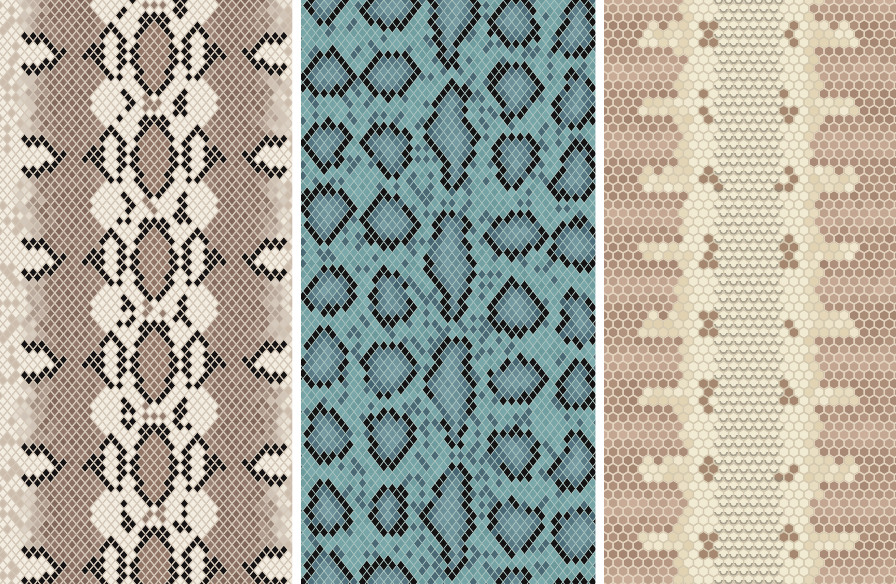
Reproduce this pattern procedurally as a Shadertoy shader.

```glsl
const vec3 CREAM = vec3(.95, .93, .88);
const vec3 BLACK = vec3(.08, .07, .07);

float hash(vec2 p) {
    p = fract(p * vec2(.1031, .1137) + .37);
    p += dot(p, p.yx + 33.3);
    return fract((p.x + p.y) * p.x * 7.3);
}

// Diamond scales: returns the centre, edge is the distance to the border
vec2 diamondScale(vec2 p, vec2 size, out float edge) {
    vec2 u = p / size;
    vec2 diag = vec2(u.x + u.y, u.x - u.y);
    vec2 id = floor(diag);
    vec2 f = abs(fract(diag) - .5);
    edge = (.5 - max(f.x, f.y)) / length(1. / size);
    return .5 * vec2(id.x + id.y + 1., id.x - id.y) * size;
}

// Hexagonal scales from two interleaved grids
vec2 hexScale(vec2 p, vec2 size, out float edge) {
    vec2 a = floor(p / size + .5) * size;
    vec2 b = (floor(p / size) + .5) * size;
    float da = dot(p - a, p - a), db = dot(p - b, p - b);
    vec2 c = da < db ? a : b;
    edge = min(abs(da - db) / (2. * length(a - b)), .5 * size.x - abs(p.x - c.x));
    return c;
}

float ellipseDistance(vec2 q, vec2 r) {
    q += 1e-4;
    float k = length(q / r);
    return k * (k - 1.) / length(q / (r * r));
}

// Brown skin: a chain of rosettes with tongues reaching in from the sides
vec3 rosetteSkin(vec2 p, float px) {
    float edge;
    vec2 c = diamondScale(p, vec2(.074, .088), edge);
    float d = abs(c.x), y = abs(mod(c.y - .02, .88) - .44);
    float n = hash(c * 91.);

    float fade = smoothstep(.85, 1.2, d + .12 * (n - .5));
    vec3 col = mix(vec3(.54, .44, .39) + .07 * (n - .5), CREAM, fade);
    col = mix(col, vec3(.72, .63, .57), .7 * smoothstep(.55, .4, d));

    // Cream ground and speckled waist between rosettes
    if (d < .43 - .1 * cos(y * 7.1)) col = CREAM;
    if (y > .3 && abs(d - .2 - .5 * (.44 - y)) < .05 && n > .25) col = BLACK;
    if (y > .35 && d < .11) col = n > .45 ? vec3(.58, .49, .43) : CREAM;

    // Pointed dark flank, pale side oval, central eye
    if (d > .4 && y < (.66 - d) * .6) col = BLACK;
    float oval = ellipseDistance(vec2(d - .36, y), vec2(.12, .25));
    if (oval < 0.) col = oval < -.06 ? CREAM : BLACK;
    float eye = ellipseDistance(vec2(d, y), vec2(.19, .36));
    if (eye < .035) col = CREAM;
    if (eye < 0.) col = eye < -.065 ? vec3(.57, .46, .4) : BLACK;

    // Side tongue with a dotted outline
    float tongue = y - min((d - .8) * .75, .12);
    if (d > .72 && tongue < .05) col = tongue < -.03 || d > 1.12 ? CREAM : BLACK;
    if (d > 1.12 && n > .72) col = vec3(.8, .74, .68);

    return mix(vec3(.83, .78, .72), col, smoothstep(.006 - px * .5, .006 + px * .5, edge));
}

// Distance to the nearest blotch; the middle column is long and tapered
float blotchDistance(vec2 p) {
    float nearest = 1e3;
    for (int k = -2; k <= 2; k++) {
        bool middle = k == 0;
        float spacing = middle ? 1.09 : .62;
        float start = .1 + .06 * float(k);
        float row = floor((p.y - start) / spacing + .5);
        float h = hash(vec2(row * 3.7, float(k) * 5.3 + 11.));
        vec2 q = p - vec2(float(k) * .54, start + row * spacing);
        q.x += .03 * sin(q.y * 8. + h * 6.3);
        vec2 r = middle ? vec2(.185 - .12 * q.y + .035 * cos(q.y * 12.), .48)
                        : vec2(.2 + .05 * sin(q.y * 9. + h * 20.), .2 + .06 * h);
        if (!middle) q += .06 * (vec2(h, fract(h * 7.)) - .5);
        nearest = min(nearest, ellipseDistance(q, max(r, .06)));
    }
    return nearest;
}

// Teal skin: dark rings around blue blotches
vec3 blotchSkin(vec2 p, float px) {
    float edge;
    vec2 c = diamondScale(p, vec2(.073, .094), edge);
    float n = hash(c * 83.);
    float d = blotchDistance(c);
    vec3 col = vec3(.46, .64, .65) + .08 * (n - .5);
    if (d > .03 && n > .8 - .15 * smoothstep(.5, .2, abs(c.x))) col = vec3(.29, .41, .46);
    if (d < 0.) col = mix(vec3(.3, .42, .47), vec3(.44, .58, .61), smoothstep(.06, .17, -d)) + .06 * (n - .5);
    if (abs(d + .025) < .033 && n > .08) col = BLACK;
    return mix(vec3(.66, .76, .74), col, smoothstep(.004 - px * .5, .004 + px * .5, edge));
}

// Tan skin: pale spine with fingers spreading into the sides
vec3 spineSkin(vec2 p, float px) {
    float edge;
    vec2 c = hexScale(p, vec2(.086, .146), edge);
    float n = hash(c * 77.);
    float d = abs(c.x), y = abs(mod(c.y + .01, .62) - .31);
    float reach = .58 + .34 * smoothstep(.12, .03, y) + .1 * (n - .5);
    float tip = length(vec2(d - .84, y)) - .1;
    bool pale = d < reach || tip < 0.;
    vec3 tan3 = mix(vec3(.67, .55, .47), vec3(.77, .66, .58), smoothstep(.1, .31, y)) + .06 * (n - .5);
    vec3 col = pale ? vec3(.95, .92, .83) : tan3;
    if (pale && d > .5) col = mix(col, vec3(.88, .82, .69), n);
    if (length(vec2((d - .34) * .9, y - .06)) < .075 && n > .25) col = vec3(.65, .53, .44);
    vec3 seam = pale ? vec3(.83, .79, .69) : vec3(.89, .83, .75);
    col = mix(seam, col, smoothstep(.007 - px * .5, .007 + px * .5, edge));

    // Shaded lower rim on the large spine scales
    vec2 q = p - c;
    float rim = smoothstep(px, 0., abs(length(q) - .03) - .003) * step(0., q.y);
    return mix(col, vec3(.56, .53, .47), rim * .75 * step(d, .28));
}

void mainImage(out vec4 fragColor, in vec2 fragCoord) {
    float px = 5. / iResolution.y;
    vec2 p = vec2(fragCoord.x, iResolution.y - fragCoord.y) * px;

    // Three vertical strips separated by white gaps
    vec3 col = p.x < 2.54 ? rosetteSkin(p - vec2(1.32, 0.), px)
             : p.x < 5.135 ? blotchSkin(p - vec2(3.87, 0.), px)
             : spineSkin(p - vec2(6.41, 0.), px);
    float gap = min(abs(p.x - 2.54), abs(p.x - 5.135)) - .037;
    col = mix(vec3(1), col, smoothstep(-px * .5, px * .5, gap));
    fragColor = vec4(col, 1);
}
```
